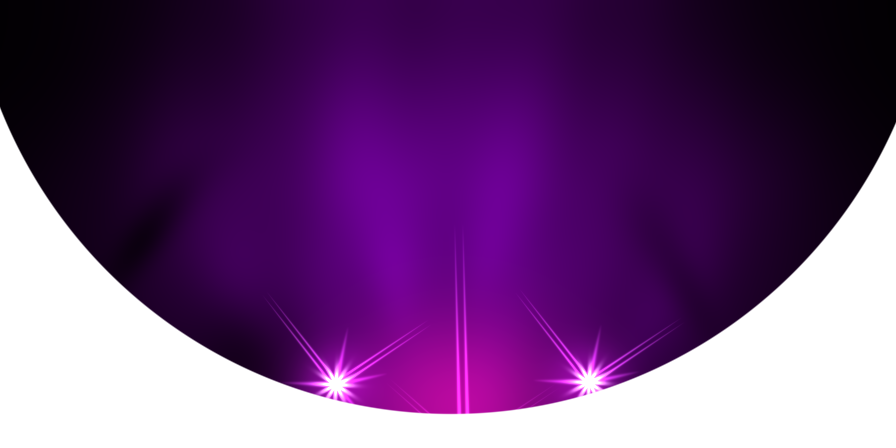
Reproduce this background procedurally as a Shadertoy shader.

```glsl
const vec3 PURPLE = vec3(0.37, 0.0, 0.51);
const vec3 MAGENTA = vec3(0.47, 0.035, 0.27);
const vec3 RAY_PINK = vec3(0.75, 0.30, 0.80);
const vec2 DISC_CENTER = vec2(1.007, 1.159);
const float DISC_RADIUS = 1.083;

float bell(float x, float width) {
    float t = x / width;
    return exp(-t * t);
}

// Soft light cone that widens from its origin towards a direction
float cone(vec2 p, vec2 origin, vec2 target, float spread) {
    vec2 dir = normalize(target - origin);
    vec2 q = p - origin;
    float along = dot(q, dir);
    float across = dot(q, vec2(-dir.y, dir.x));
    return bell(across, 0.035 + spread * max(along, 0.0))
         * smoothstep(-0.05, 0.20, along);
}

// Thin line that tapers and fades from origin to origin + reach
float ray(vec2 p, vec2 origin, vec2 reach, float width) {
    float len = length(reach);
    vec2 dir = reach / len;
    vec2 q = p - origin;
    float t = dot(q, dir) / len;
    float across = dot(q, vec2(-dir.y, dir.x));
    float fade = clamp(1.0 - t, 0.0, 1.0);
    return bell(across, width * (0.4 + 0.6 * fade)) * fade * smoothstep(-0.04, 0.02, t);
}

float twinRay(vec2 p, vec2 origin, vec2 reach, float gap, float width) {
    vec2 offset = gap * normalize(vec2(-reach.y, reach.x));
    return ray(p, origin + offset, reach, width)
         + ray(p, origin - offset, reach, width);
}

// Star with a hot core, two long twin rays and a ring of short spikes
vec3 flare(vec2 p, vec2 center) {
    vec2 q = p - center;
    float r = length(q);
    float rays = twinRay(p, center, vec2(-0.160, 0.205), 0.006, 0.0032)
               + twinRay(p, center, vec2(0.210, 0.140), 0.006, 0.0032);
    rays += ray(p, center, vec2(0.027, 0.130), 0.006);
    rays += ray(p, center, vec2(-0.125, 0.005), 0.006);
    rays += ray(p, center, vec2(0.115, 0.025), 0.006);
    rays += ray(p, center, vec2(0.060, -0.070), 0.006);
    float angle = atan(q.y, q.x);
    float spikes = 0.75 + 0.25 * cos(angle * 12.0 + 0.6);
    float core = 1.5 * bell(r, 0.033 * spikes);
    float halo = bell(r, 0.075);
    return vec3(core) + RAY_PINK * rays + vec3(0.30, 0.04, 0.32) * halo;
}

// Broad purple light broken up by crossing cones
float stageLight(vec2 p) {
    float height = mix(0.72, 1.0, smoothstep(0.05, 0.45, p.y))
                 * mix(1.0, 0.53, smoothstep(0.55, 1.0, p.y));
    float light = bell(p.x - 1.0, 0.64) * height;
    float lit = 0.24 * cone(p, vec2(0.90, 0.25), vec2(0.78, 0.90), 0.20)
              + 0.16 * cone(p, vec2(1.06, 0.30), vec2(1.17, 0.90), 0.18)
              + 0.22 * cone(p, vec2(0.66, 0.12), vec2(0.32, 0.75), 0.16)
              + 0.22 * cone(p, vec2(1.36, 0.12), vec2(1.72, 0.70), 0.16);
    float shade = 0.70 * cone(p, vec2(0.22, 0.32), vec2(0.46, 0.68), 0.06)
                * (1.0 - smoothstep(0.42, 0.72, p.y))
                + 0.35 * cone(p, vec2(1.60, 0.22), vec2(1.40, 0.62), 0.08)
                * (1.0 - smoothstep(0.30, 0.70, p.y))
                + 0.55 * bell(length(p - vec2(0.54, 0.20)), 0.13);
    // Dark upper corners
    float corner = smoothstep(0.50, 0.95, abs(p.x - 1.0) + 0.25 * (p.y - 0.7));
    float ripple = 0.03 * sin(p.x * 17.0 + p.y * 2.0) + 0.02 * sin(p.x * 31.0 - p.y * 5.0);
    return light * (1.0 + lit + ripple) * (1.0 - min(shade, 0.9))
         * (1.0 - 0.55 * corner * smoothstep(0.45, 0.9, p.y));
}

void mainImage(out vec4 fragColor, in vec2 fragCoord) {
    vec2 p = fragCoord / iResolution.y;
    p.x += 1.0 - 0.5 * iResolution.x / iResolution.y;
    float pixel = 1.0 / iResolution.y;

    // Purple stage and magenta floor glow
    vec3 color = PURPLE * stageLight(p);
    vec2 glow = (p - vec2(1.02, 0.09)) / vec2(0.23, 0.20);
    color += MAGENTA * exp(-dot(glow, glow));

    // Two stars and the rays rising from below the rim
    for (int i = 0; i < 2; i++) {
        color += flare(p, vec2(0.750 + 0.565 * float(i), 0.141 + 0.005 * float(i)));
    }
    vec2 lowStar = vec2(1.036, 0.0);
    color += RAY_PINK * twinRay(p, lowStar, vec2(-0.012, 0.50), 0.009, 0.0042);
    color += 0.4 * RAY_PINK * twinRay(p, lowStar, vec2(-0.17, 0.15), 0.006, 0.003);
    color += 0.4 * RAY_PINK * twinRay(p, lowStar, vec2(0.21, 0.14), 0.006, 0.003);

    // White surround outside the disc
    float rim = length(p - DISC_CENTER) - DISC_RADIUS;
    color = mix(clamp(color, 0.0, 1.0), vec3(1.0), smoothstep(-pixel, pixel, rim));
    fragColor = vec4(color, 1.0);
}
```
